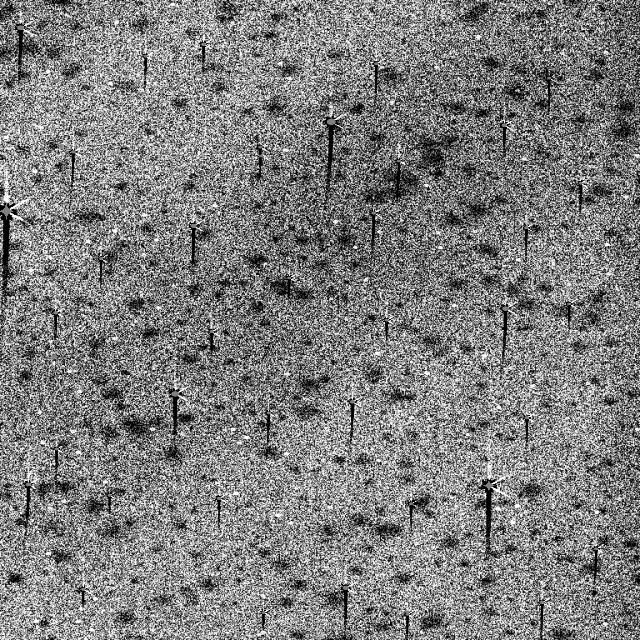
Write a Shadertoy shader that draws this texture.

```glsl
// Grainy monochrome star plate: clipped noise, dark trailing stars, faint smudges.

float hash(vec2 p) {
    vec3 q = fract(p.xyx * 0.1031);
    q += dot(q, q.yzx + 33.33);
    return fract((q.x + q.y) * q.z);
}

// Broad uneven exposure from layered sines, plus faint column streaks
float exposure(vec2 p) {
    float tone = 0.05 * sin(p.x * 5.0 + 2.0 * sin(p.y * 4.0) + 1.0)
               + 0.04 * sin(p.y * 9.0 - p.x * 6.0 + 2.0)
               + 0.03 * sin(p.x * 17.0 + 3.0 * sin(p.y * 11.0));
    tone += 0.02 * sin(p.x * 190.0 + 4.0 * sin(p.x * 37.0));
    tone += 0.14 * exp(-14.0 * dot(p - vec2(0.62, 0.12), p - vec2(0.62, 0.12)));
    tone -= 0.10 * exp(-9.0 * dot(p - vec2(0.66, 0.62), p - vec2(0.66, 0.62)));
    return tone - 0.16 * smoothstep(0.9, 1.0, p.x);
}

// Cellular specks: x is the tone shift, y is the flat grey coverage
vec2 specks(vec2 p) {
    vec2 g = p * vec2(34.0, 42.0), cell = floor(g), result = vec2(0.0);
    for (int j = -1; j <= 1; j++)
    for (int i = -1; i <= 1; i++) {
        vec2 id = cell + vec2(i, j);
        vec2 d = g - id - vec2(hash(id + 7.3), hash(id + 51.7));
        float kind = hash(id + 93.1), r = length(d * vec2(1.0, 1.25));
        float size = mix(0.15, 0.6, pow(hash(id + 17.9), 3.0));
        if (kind < 0.35) result.x -= 0.65 * exp(-r * r / (size * size));
        else if (kind > 0.93) result.x += 0.9 * smoothstep(0.18, 0.08, r);
        else if (kind > 0.82) result.y = max(result.y, smoothstep(0.14, 0.08, r));
    }
    return result;
}

// One star: dark halo and drooping tail, white spike and rays, flat grey core
vec2 star(vec2 d, float size, float bend, float seed) {
    float aa = 0.7 / iResolution.y;
    float down = max(-d.y, 0.0), up = max(d.y, 0.0);
    float drift = abs(d.x + bend * down * down);
    vec2 a = abs(d);

    float tailLength = size * mix(10.0, 18.0, seed);
    float tailWidth = size * 0.5 * (1.0 - 0.3 * down / tailLength);
    float tail = smoothstep(tailWidth + aa, tailWidth * 0.5, drift)
               * step(d.y, 0.0) * exp(-pow(down / tailLength, 2.0) * 1.5);
    float spike = smoothstep(size * 0.35 + aa, 0.0, a.x)
                * step(0.0, d.y) * exp(-up / (size * 5.0));
    float ray = smoothstep(size * 0.18 + aa, 0.0, abs(a.y - 0.55 * a.x))
              * smoothstep(size * 4.5, size * 1.5, a.x) * step(0.0, d.x);

    float angle = atan(d.y, d.x);
    float rim = size * (1.5 + 0.3 * sin(angle * 7.0 + seed * 6.0) + 0.2 * sin(angle * 11.0));
    float halo = smoothstep(rim + aa, rim * 0.7, length(d * vec2(1.0, 1.2)));

    float disc = length(d * vec2(1.0, 1.5));
    float points = pow(sqrt(a.x) + sqrt(a.y), 2.0) * 0.7;
    float core = mix(disc, points, smoothstep(0.007, 0.008, size));
    float tone = 1.1 * spike + 1.2 * ray - 1.5 * tail - 1.5 * halo * (1.0 - ray);
    return vec2(tone, smoothstep(size + aa, size - aa, core));
}

// Grain averaged over the pixel footprint, clipped to black and white
float grain(vec2 p, float level) {
    float cells = 768.0, halfPixel = 0.5 * cells / iResolution.y;
    vec2 lo = p * cells - halfPixel, hi = p * cells + halfPixel;
    float sum = 0.0, total = 0.0;
    for (int j = 0; j < 3; j++)
    for (int i = 0; i < 3; i++) {
        vec2 id = floor(lo) + vec2(i, j);
        vec2 cover = max(min(hi, id + 1.0) - max(lo, id), 0.0);
        float weight = cover.x * cover.y;
        float noise = 1.5 * (hash(id) - 0.5);
        noise += 0.3 * (hash(vec2(floor(id.x / 3.0), id.y) + 211.0) - 0.5);
        sum += weight * clamp(level + noise, 0.0, 1.0);
        total += weight;
    }
    return sum / total;
}

void mainImage(out vec4 fragColor, in vec2 fragCoord) {
    vec2 p = fragCoord / iResolution.y;
    vec2 spots = specks(p);
    float level = 0.57 + exposure(p) + spots.x;
    float flatGrey = spots.y;

    // Stars spread by a low-discrepancy sequence, from largest to smallest
    for (int i = 0; i < 38; i++) {
        float n = float(i);
        vec2 jitter = vec2(hash(vec2(n, 3.0)), hash(vec2(n, 8.0))) - 0.5;
        vec2 center = fract(vec2(0.01, 0.67) + n * vec2(0.7549, 0.5698) + 0.004 * n * jitter);
        float size = 0.0026 + 0.0085 / (1.0 + 0.45 * n);
        float seed = hash(vec2(n, 21.0));
        vec2 s = star(p - center, size, 0.9 * seed * seed, seed);
        level += s.x;
        flatGrey = max(flatGrey, s.y);
    }

    float shade = mix(grain(p, level), 0.5, flatGrey);
    fragColor = vec4(vec3(shade), 1.0);
}
```
